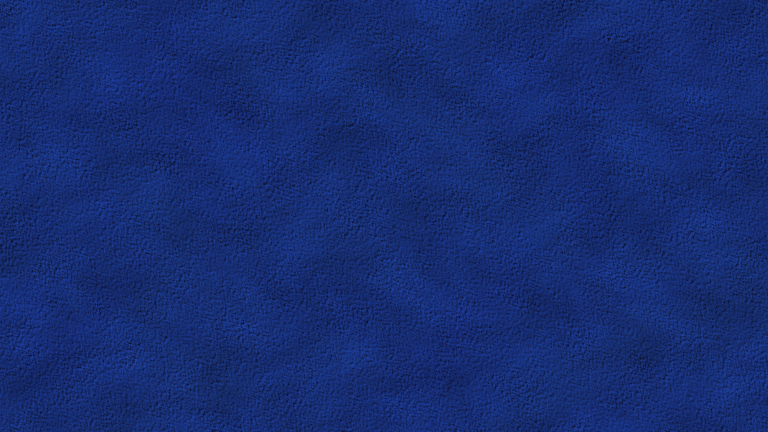
Reproduce this texture procedurally as a WebGL 2 fragment shader.

```glsl
#version 300 es
precision highp float;
// Deep blue embossed cloth: crisp fine grain over soft, uneven mottling.
uniform vec2 u_resolution;
out vec4 fragColor;

const vec3 SHADOW_BLUE = vec3(0.070, 0.132, 0.340);
const vec3 LIGHT_BLUE = vec3(0.101, 0.211, 0.532);
const vec3 DULL_TINT = vec3(0.001, 0.006, -0.008);
const vec2 LIGHT_OFFSET = vec2(-0.36, 0.42);

vec2 hash2(vec2 cell) {
    vec3 q = fract(cell.xyx * vec3(0.1031, 0.1030, 0.0973));
    q += dot(q, q.yzx + 33.33);
    return fract((q.xx + q.yz) * q.zy);
}

// Distance to the nearest scattered point
float cellular(vec2 p) {
    vec2 cell = floor(p);
    vec2 local = p - cell;
    float nearest = 4.0;
    for (int y = -1; y <= 1; y++) {
        for (int x = -1; x <= 1; x++) {
            vec2 neighbor = vec2(x, y);
            vec2 toPoint = neighbor + hash2(cell + neighbor) - local;
            nearest = min(nearest, dot(toPoint, toPoint));
        }
    }
    return sqrt(nearest);
}

// Slope of the grain along the light direction
float emboss(vec2 p, vec2 offset) {
    return cellular(p + offset) - cellular(p - offset);
}

// Layered sines, turned and bent at each octave
float mottle(vec2 p, float frequency, float phase) {
    mat2 turn = mat2(0.80, 0.60, -0.60, 0.80);
    float sum = 0.0;
    float amplitude = 0.5;
    vec2 q = p * frequency + phase;
    for (int i = 0; i < 6; i++) {
        q += 0.6 * sin(q.yx * 0.83 + phase);
        sum += amplitude * sin(q.x) * sin(q.y + 1.3);
        q = turn * q * 1.75 + 2.1;
        amplitude *= 0.72;
    }
    return sum;
}

void main() {
    vec2 p = gl_FragCoord.xy / u_resolution.y;

    // Broad uneven dye and patches of rougher pile
    float dye = mottle(p * vec2(0.8, 1.1), 17.0, 0.7);
    float roughness = mottle(p, 24.0, 4.2);
    float tint = mottle(p, 6.0, 8.5);

    // Turned grain layers so that no row of cells lines up
    vec2 grainPoint = mat2(0.88, 0.47, -0.47, 0.88) * p * 168.0 + 60.0;
    vec2 light = mat2(0.88, 0.47, -0.47, 0.88) * LIGHT_OFFSET;
    float relief = emboss(grainPoint, light)
                 + 0.50 * emboss(p * 262.0 + 19.0, LIGHT_OFFSET)
                 + 0.22 * emboss(p * 88.0 + 47.0, LIGHT_OFFSET * 0.6);

    // Shaded creases run deeper than the lit edges rise
    relief -= 0.28 * relief * relief;
    float gain = clamp(0.96 + 0.40 * roughness, 0.6, 1.35);

    float shade = clamp(0.57 + gain * relief + 0.33 * dye, -0.9, 1.8);
    vec3 color = mix(SHADOW_BLUE, LIGHT_BLUE, shade) + DULL_TINT * tint;
    fragColor = vec4(clamp(color, 0.0, 1.0), 1.0);
}
```
